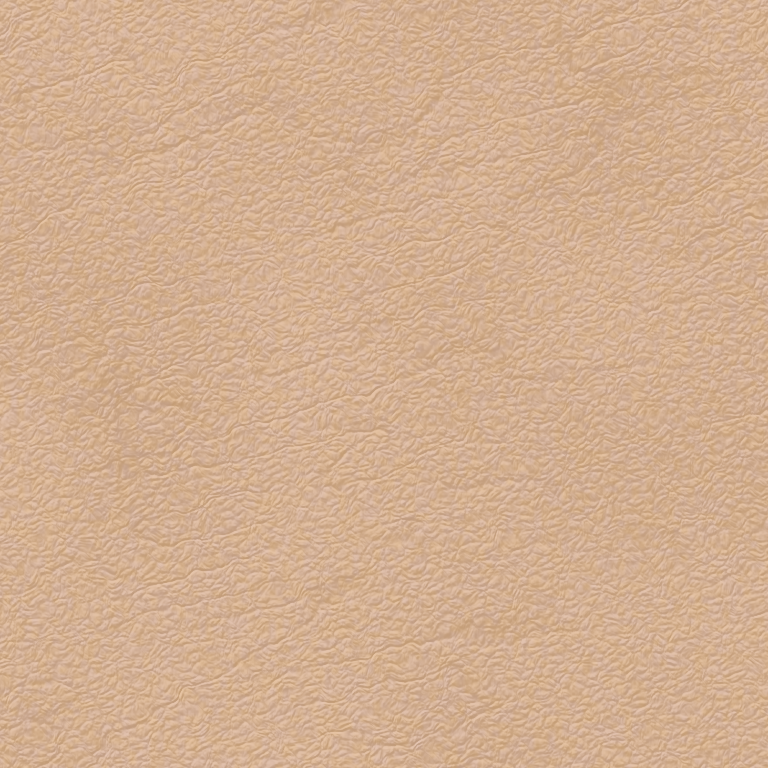
This texture is drawn by a WebGL 1 fragment shader. Its source:

```glsl
precision highp float;
// Soft tan leather: small pebbled grain crossed by slanting creases, lit from above.

uniform vec2 u_resolution;

// Colours
const vec3 LEATHER_COLOR = vec3(0.829, 0.690, 0.574);
const vec3 TONE_STEP = vec3(0.033, 0.037, 0.043);   // change per unit of tone
const vec3 OCHRE_SHIFT = vec3(0.010, -0.004, -0.065);

// Relief
const vec2 PEBBLE_COUNT = vec2(64.0, 90.0);         // along and across the grain
const vec2 PORE_COUNT = vec2(135.0, 170.0);
const vec2 CREASE_COUNT = vec2(6.0, 24.0);
const float GRAIN_ANGLE = 0.38;
const float CREASE_SPREAD = 0.22;                   // angle between crease sets
const float PORE_DEPTH = 0.4;
const float CREASE_DEPTH = 1.0;
const float WARP = 0.012;

// Light
const vec2 LIGHT_STEP = vec2(-0.0008, 0.0024);
const float RELIEF_GAIN = 2.3;
const float GROOVE_SHADE = 0.5;
const float MEAN_HEIGHT = 0.72;
const float TONE_LIMIT = 2.4;

// Fine surface
const float SPECKLE_COUNT = 300.0;
const float SPECKLE_GAIN = 1.6;
const float STAIN_COUNT = 110.0;
const float CLOUD_COUNT = 5.0;
const float CLOUD_GAIN = 0.7;

vec2 hash2(vec2 p) {
  vec3 q = fract(p.xyx * vec3(0.1031, 0.1030, 0.0973));
  q += dot(q, q.yzx + 33.33);
  return fract((q.xx + q.yz) * q.zy);
}

float noise(vec2 p) {
  vec2 cell = floor(p);
  vec2 f = fract(p);
  f = f * f * f * (f * (f * 6.0 - 15.0) + 10.0);
  float low = mix(hash2(cell).x, hash2(cell + vec2(1.0, 0.0)).x, f.x);
  float high = mix(hash2(cell + vec2(0.0, 1.0)).x, hash2(cell + 1.0).x, f.x);
  return mix(low, high, f.y);
}

vec2 rotate(vec2 p, float angle) {
  float c = cos(angle);
  float s = sin(angle);
  return vec2(c * p.x + s * p.y, c * p.y - s * p.x);
}

// Rounded cells: 0 in the grooves, 1 on the tops.
float pebbles(vec2 p) {
  vec2 cell = floor(p);
  vec2 f = fract(p);
  float nearest = 8.0;
  float second = 8.0;
  for (int y = -1; y <= 1; y++) {
    for (int x = -1; x <= 1; x++) {
      vec2 offset = vec2(float(x), float(y));
      float d = length(offset + hash2(cell + offset) - f);
      second = min(second, max(nearest, d));
      nearest = min(nearest, d);
    }
  }
  return smoothstep(0.0, 0.6, second - nearest);
}

// Broken lines along the middle level of stretched noise.
float creases(vec2 p) {
  float total = 0.0;
  for (int i = 0; i < 2; i++) {
    float k = float(i);
    vec2 q = rotate(p, GRAIN_ANGLE + CREASE_SPREAD * (0.5 - k)) + 7.3 * k;
    float ridge = 1.0 - abs(2.0 * noise(q * CREASE_COUNT + 40.0) - 1.0);
    float presence = smoothstep(0.3, 0.7, noise(q * vec2(5.0, 11.0) + 80.0));
    total += smoothstep(0.86, 1.0, ridge) * presence;
  }
  return total;
}

float leatherHeight(vec2 p) {
  vec2 bend = vec2(noise(p * 32.0), noise(p * 32.0 + 50.0)) - 0.5;
  vec2 jag = vec2(noise(p * 75.0 + 20.0), noise(p * 75.0 + 90.0)) - 0.5;
  vec2 warped = p + WARP * (bend + 0.5 * jag);
  vec2 grain = rotate(warped, GRAIN_ANGLE) + 3.0;
  return pebbles(grain * PEBBLE_COUNT)
       + PORE_DEPTH * pebbles(grain * PORE_COUNT + 17.0)
       - CREASE_DEPTH * creases(warped);
}

void main() {
  vec2 p = gl_FragCoord.xy / u_resolution.y;

  // Directional light and darker grooves
  float height = leatherHeight(p);
  float slope = height - leatherHeight(p + LIGHT_STEP);
  float tone = RELIEF_GAIN * slope + GROOVE_SHADE * (height - MEAN_HEIGHT);

  // Speckle and broad cloudiness
  tone += SPECKLE_GAIN * (noise(p * SPECKLE_COUNT) - 0.5);
  tone += CLOUD_GAIN * (noise(p * CLOUD_COUNT + 12.0) - 0.5);
  tone /= sqrt(1.0 + tone * tone / (TONE_LIMIT * TONE_LIMIT));

  float stain = noise(p * STAIN_COUNT + 60.0) - 0.5;
  vec3 color = LEATHER_COLOR + TONE_STEP * tone + OCHRE_SHIFT * stain;
  gl_FragColor = vec4(color, 1.0);
}
```
